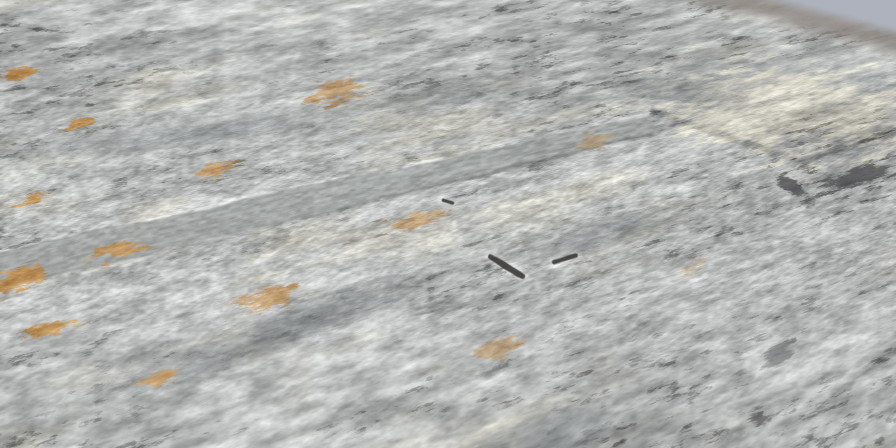
Reproduce this texture procedurally as a Shadertoy shader.

```glsl
// Weathered pale grey stone seen at a low angle, with a long shallow step.
// Stretched value noise follows the slanting bedding; ragged stains, orange
// lichen, cracks and a soft far edge are layered over it.

float hash(vec2 p) {
    return fract(sin(dot(p, vec2(127.1, 311.7))) * 43758.5453);
}

float noise(vec2 p) {
    vec2 i = floor(p), f = fract(p);
    f = f * f * (3.0 - 2.0 * f);
    return mix(mix(hash(i), hash(i + vec2(1, 0)), f.x),
               mix(hash(i + vec2(0, 1)), hash(i + vec2(1, 1)), f.x), f.y);
}

// Layered noise; gain sets how strong the fine layers are
float fbm(vec2 p, float gain) {
    float sum = 0.0, total = 0.0, weight = 1.0;
    for (int i = 0; i < 4; i++) {
        sum += weight * noise(p);
        total += weight;
        weight *= gain;
        p = p * 2.03 + vec2(17.3, 9.1);
    }
    return sum / total;
}

// Slanted ellipse whose border is broken up by a roughness value
float stain(vec2 p, vec2 centre, vec2 size, float slope, float rough) {
    vec2 d = p - centre;
    d.y -= slope * d.x;
    return smoothstep(0.0, 0.5, 1.0 - length(d / size) + 2.4 * (rough - 0.5));
}

float segment(vec2 p, vec2 a, vec2 b) {
    vec2 d = b - a;
    return length(p - a - d * clamp(dot(p - a, d) / dot(d, d), 0.0, 1.0));
}

void mainImage(out vec4 fragColor, in vec2 fragCoord) {
    vec2 p = fragCoord / iResolution.y;
    p.x *= 2.0 * iResolution.y / iResolution.x;

    // Bedding coordinate: lines get flatter and closer with distance
    float bed = (p.y - 0.29 * p.x) / (1.0 - 0.15 * p.x);
    vec2 q = vec2(p.x, bed * (1.0 + 0.25 * bed));
    float focus = exp(-pow((p.y - 0.53) / 0.33, 2.0));

    // Grain, broad tone and dark pits
    float grain = fbm(q * vec2(17, 42) + 3.0, mix(0.5, 0.85, focus));
    float broad = fbm(q * vec2(2.2, 10) + 31.0, 0.6);
    float fine = noise(q * vec2(75, 125) + 7.0);
    float tone = 0.722 + 0.46 * (grain - 0.5) + 0.24 * (broad - 0.5);
    tone += mix(0.05, 0.13, focus) * (fine - 0.5);
    float pits = fbm(q * vec2(26, 65) + 71.0, 0.6);
    tone -= 0.2 * smoothstep(0.58, 0.78, pits) * smoothstep(0.62, 0.4, broad);
    vec3 col = tone * vec3(0.994, 1.006, 1.0);

    // Warm weathering, strongest on the cream slab at the right
    float warm = 0.5 * smoothstep(0.55, 0.75, fbm(q * vec2(3, 8) + 53.0, 0.6));
    warm += 0.8 * stain(p, vec2(1.78, 0.75), vec2(0.34, 0.11), -0.1, grain);
    col *= mix(vec3(1), vec3(1.07, 1.04, 0.97), min(warm, 1.0));

    // Long grey streaks along the bedding
    float rough = mix(grain, pits, 0.5);
    float grey = stain(p, vec2(0.62, 0.26), vec2(0.46, 0.05), 0.36, rough);
    grey += 0.8 * stain(p, vec2(0.42, 0.70), vec2(0.44, 0.035), 0.12, rough);
    grey += stain(p, vec2(0.95, 0.78), vec2(0.18, 0.03), 0.17, rough);
    grey += stain(p, vec2(1.37, 0.48), vec2(0.20, 0.04), 0.27, rough);
    grey += stain(p, vec2(1.50, 0.80), vec2(0.17, 0.03), -0.1, rough);
    grey += stain(p, vec2(1.22, 0.02), vec2(0.20, 0.07), 0.2, 0.5);
    col = mix(col, vec3(0.50, 0.515, 0.52) + 0.35 * (grain - 0.5), 0.55 * min(grey, 1.0));

    // Step face: a smooth grey band with thin striations and lit rims
    float top = p.y - (0.44 + 0.209 * p.x) - 0.008 * (noise(p.xx * 9.0) - 0.5);
    float low = p.y - (0.355 + 0.236 * p.x) - 0.008 * (noise(p.xx * 13.0) - 0.5);
    float reach = smoothstep(1.465, 1.45, p.x);
    float face = smoothstep(0.004, -0.004, top) * smoothstep(-0.004, 0.004, low) * reach;
    float lines = fbm(vec2(p.x * 14.0, top * 150.0), 0.7);
    vec3 faceCol = vec3(0.625, 0.64, 0.635) + 0.17 * (lines - 0.5) + 0.12 * (fine - 0.5);
    col = mix(col, faceCol, 0.9 * face);
    col += 0.06 * reach * exp(-pow((top - 0.004) / 0.005, 2.0));
    col -= 0.13 * reach * smoothstep(0.4, 1.1, p.x) * exp(-pow(low / 0.005, 2.0));

    // Joints around the right slab
    float wobble = 0.012 * (noise(p * 40.0) - 0.5);
    float joint = segment(p, vec2(1.46, 0.75), vec2(1.79, 0.64));
    joint = min(joint, segment(p, vec2(1.79, 0.64), vec2(2.02, 0.71)));
    joint = min(joint, segment(p, vec2(1.86, 0.12), vec2(2.02, 0.23)));
    col -= 0.12 * smoothstep(0.012, 0.0, joint + wobble);

    // Black ragged marks
    float black = stain(p, vec2(1.92, 0.605), vec2(0.11, 0.032), 0.15, rough);
    black += stain(p, vec2(1.76, 0.59), vec2(0.045, 0.022), -0.5, rough);
    black += 0.6 * stain(p, vec2(1.74, 0.21), vec2(0.04, 0.025), 0.4, rough);
    col = mix(col, vec3(0.27, 0.27, 0.28), 0.75 * min(black, 1.0));

    // Lichen, denser and stronger towards the left
    for (int i = 0; i < 14; i++) {
        float k = float(i);
        vec2 centre = vec2(0.04 + 1.5 * pow(k / 13.0, 2.0), 0.15 + 0.75 * fract(k * 0.618 + 0.3));
        vec2 size = vec2(0.065, 0.026) * mix(0.55, 1.15, hash(vec2(k, 5)));
        float cover = stain(p, centre, size, 0.2, pits) * mix(0.8, 0.3, centre.x / 1.5);
        col = mix(col, vec3(0.76, 0.54, 0.27) + 0.4 * (grain - 0.5), cover);
    }

    // Cracks with a lit lip, and a small chip
    float crack = segment(p, vec2(1.094, 0.427), vec2(1.167, 0.383));
    crack = min(crack, segment(p, vec2(1.237, 0.415), vec2(1.285, 0.43)));
    crack = min(crack, segment(p, vec2(0.99, 0.553), vec2(1.01, 0.547)));
    col += 0.08 * smoothstep(0.02, 0.006, crack);
    col = mix(col, vec3(0.2, 0.19, 0.18), 0.85 * smoothstep(0.007, 0.002, crack + 0.5 * wobble));

    // Blurred brown edge and bluish ground in the far corner
    float edge = p.y - 1.0 + 0.27 * (p.x - 1.57);
    col = mix(col, vec3(0.56, 0.53, 0.51), 0.8 * smoothstep(-0.025, 0.02, edge));
    col = mix(col, vec3(0.68, 0.70, 0.74), smoothstep(0.025, 0.06, edge));

    fragColor = vec4(clamp(col, 0.0, 1.0), 1.0);
}
```
